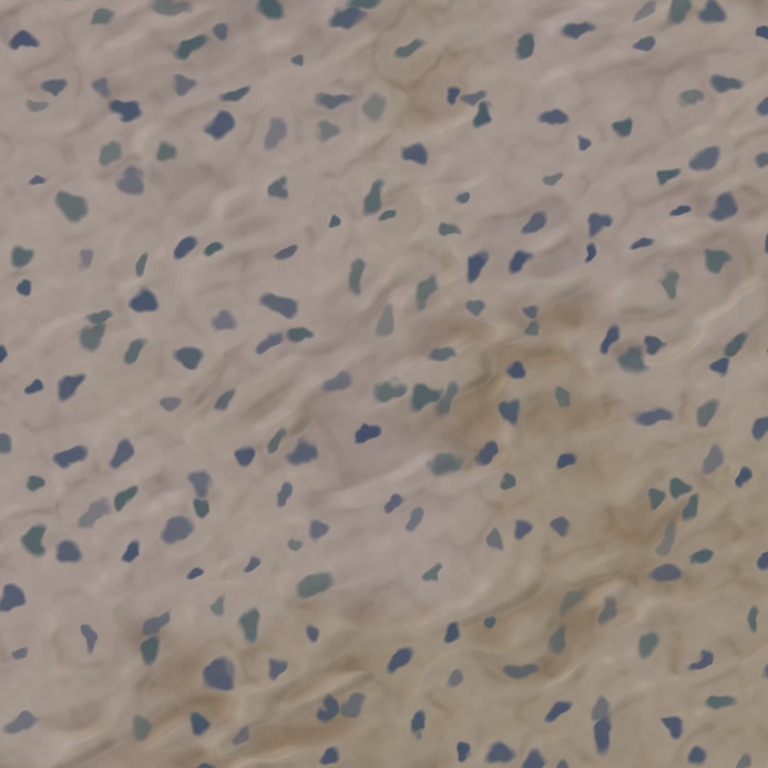
Give the GLSL for this texture, as a three.js fragment shader.

```glsl
varying vec2 vUv;

const float CELLS = 14.0;          // tissue cells across the canvas
const float GRAIN_ANGLE = 0.45;    // direction of the fibres
const float JITTER = 0.78;
const float PRESENCE = 0.93;       // share of cells showing a nucleus
const vec2 NUCLEUS_RADII = vec2(0.222, 0.148);  // in cell units
const float NUCLEUS_BLUR = 0.34;
const vec2 STREAK_SCALE = vec2(19.0, 46.0);
const float RELIEF = 0.15;

const vec3 PALE_TISSUE = vec3(0.640, 0.588, 0.556);
const vec3 TAN_TISSUE = vec3(0.607, 0.557, 0.492);
const vec3 DUSKY_MAUVE = vec3(0.545, 0.490, 0.475);
const vec3 BROWN_STAIN = vec3(0.500, 0.425, 0.340);
const vec3 NAVY = vec3(0.245, 0.295, 0.395);
const vec3 TEAL = vec3(0.275, 0.350, 0.370);

vec2 hash2(vec2 p) {
  vec3 q = fract(p.xyx * vec3(0.1031, 0.1030, 0.0973));
  q += dot(q, q.yzx + 33.33);
  return fract((q.xx + q.yz) * q.zy);
}

mat2 rotation(float a) {
  float c = cos(a), s = sin(a);
  return mat2(c, -s, s, c);
}

// Smooth cellular noise: random values blended around jittered points
float cellNoise(vec2 p) {
  vec2 base = floor(p);
  float total = 0.0, weights = 0.0;
  for (int y = -1; y <= 1; y++) {
    for (int x = -1; x <= 1; x++) {
      vec2 id = base + vec2(float(x), float(y));
      vec2 d = p - id - 0.2 - 0.6 * hash2(id);
      float w = exp(-5.0 * dot(d, d));
      total += w * hash2(id + 71.0).x;
      weights += w;
    }
  }
  return total / weights;
}

// x: nucleus opacity, y: nucleus hue, z: closeness to a cell border
vec3 cellLayer(vec2 p, float tilt) {
  vec2 base = floor(p);
  float nearest = 9.0, second = 9.0, opacity = 0.0, hue = 0.0;
  for (int y = -1; y <= 1; y++) {
    for (int x = -1; x <= 1; x++) {
      vec2 id = base + vec2(float(x), float(y));
      vec2 d = p - id - 0.5 - JITTER * (hash2(id) - 0.5);
      float dist = length(d);
      second = min(second, max(nearest, dist));
      nearest = min(nearest, dist);

      vec2 form = hash2(id + 17.0);
      vec2 look = hash2(id + 43.0);
      vec2 kind = hash2(id + 89.0);
      vec2 q = rotation(tilt + 1.3 * (form.x - 0.5)) * d;
      vec2 radii = NUCLEUS_RADII * mix(0.68, 1.28, form.y);
      radii *= vec2(mix(0.82, 1.22, kind.y), mix(1.15, 0.8, kind.y));
      float lobes = 0.13 * sin(3.0 * atan(q.y, q.x + 0.0001) + 6.28 * look.y);
      float edge = length(q / radii) - 1.0 + lobes;
      float body = 1.0 - smoothstep(-NUCLEUS_BLUR, NUCLEUS_BLUR, edge);
      body *= mix(0.42, 1.0, sqrt(look.x)) * step(kind.x, PRESENCE);
      hue = mix(hue, look.y, step(opacity, body));
      opacity = max(opacity, body);
    }
  }
  return vec3(opacity, hue, 1.0 - smoothstep(0.0, 0.28, second - nearest));
}

void main() {
  vec2 grain = rotation(GRAIN_ANGLE) * vUv;

  // Bent cell grid
  vec2 p = grain * CELLS + 40.0;
  vec2 bend = vec2(cellNoise(p * 0.7), cellNoise(p * 0.7 + 31.0)) - 0.5;
  vec2 ripple = vec2(cellNoise(p * 4.0), cellNoise(p * 4.0 + 57.0)) - 0.5;
  vec3 cell = cellLayer(p + 0.35 * bend + 0.13 * ripple, 0.45 * (1.0 - vUv.y));

  // Broad tint and stain patches
  float broad = cellNoise(vUv * 5.0 + 9.0);
  float patches = smoothstep(0.42, 0.8, cellNoise(vUv * 8.0 + 23.0));
  float warmth = vUv.x - 0.6 * vUv.y + 0.9 * (broad - 0.5);
  vec3 color = mix(PALE_TISSUE, TAN_TISSUE, smoothstep(-0.1, 0.85, warmth));

  // Broken membranes and wispy fibres
  vec2 s = grain * STREAK_SCALE + 1.6 * bend + 60.0;
  float streak = cellNoise(s);
  float fold = streak - cellNoise(s + vec2(0.25, -0.55));
  float rough = clamp(0.2 + 0.55 * cell.z + 0.6 * patches, 0.0, 1.0);
  float shade = smoothstep(0.4, 0.85, streak) * rough;
  vec3 stain = mix(DUSKY_MAUVE, BROWN_STAIN, smoothstep(-0.1, 0.5, warmth));
  color = mix(color, stain, clamp(0.65 * shade + 0.22 * patches * broad, 0.0, 0.8));
  color += RELIEF * fold * rough;

  // Nuclei with mottled dye
  float mottle = cellNoise(vUv * 75.0);
  vec3 dye = mix(NAVY, TEAL, smoothstep(0.35, 0.85, cell.y + 0.4 * (mottle - 0.5)));
  color = mix(color, dye, cell.x * mix(0.82, 1.0, mottle));
  color += 0.022 * (mottle - 0.5);

  gl_FragColor = vec4(color, 1.0);
}
```
